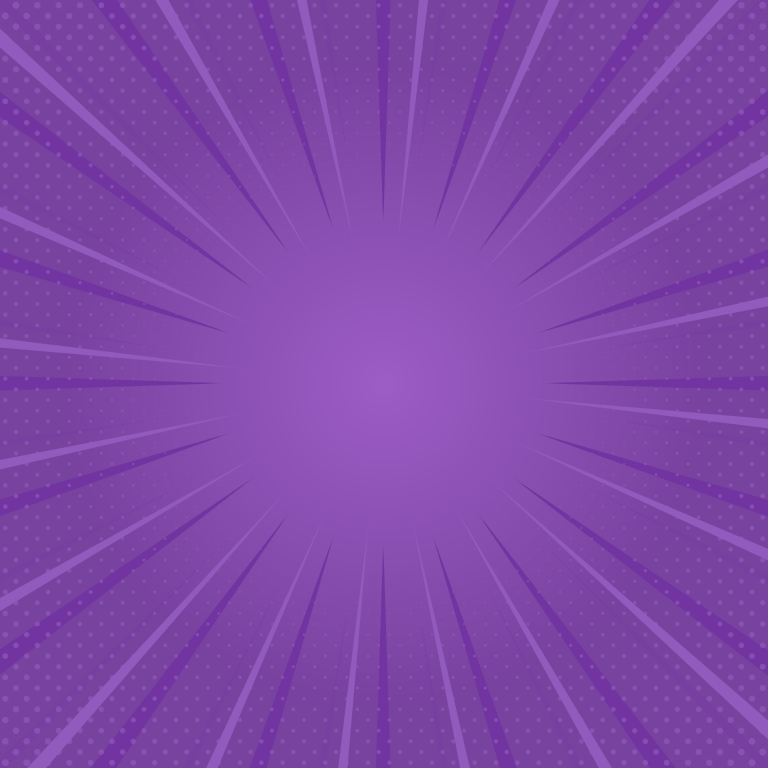
Reproduce this background procedurally as a three.js fragment shader.

```glsl
#define CENTER vec2(0.499, 0.501)
#define RAY_COUNT 20.0
#define GLOW_RADIUS 0.42
#define DARK_TIP 0.206
#define DARK_SPREAD 0.0325
#define LIGHT_TIP 0.178
#define LIGHT_SPREAD 0.0185
#define FAINT_TIP 0.28
#define DOT_CELL (1.0 / 36.0)
#define DOT_START 0.18
#define DOT_GROWTH 0.0088
#define EDGE 0.0014

varying vec2 vUv;

const vec3 GLOW_COLOR = vec3(0.612, 0.365, 0.775);
const vec3 BASE_COLOR = vec3(0.472, 0.257, 0.622);
const vec3 DARK_COLOR = vec3(0.442, 0.205, 0.632);
const vec3 LIGHT_COLOR = vec3(0.568, 0.352, 0.742);

// Repeated wedges that widen outward from a sharp tip; offset is in degrees
float rays(vec2 p, float offset, float tip, float spread) {
  float spacing = radians(360.0 / RAY_COUNT);
  float angle = atan(p.x, p.y) - radians(offset);
  angle = mod(angle + 0.5 * spacing, spacing) - 0.5 * spacing;
  vec2 local = length(p) * vec2(abs(sin(angle)), cos(angle));
  float halfWidth = max(spread * (local.y - tip), 0.0);
  float coverage = clamp((halfWidth - local.x) / EDGE + 0.5, 0.0, 1.0);
  return coverage * min(2.0 * halfWidth / EDGE, 1.0);
}

// One square lattice of round dots
float dotGrid(vec2 p, float radius) {
  vec2 cell = mod(p, DOT_CELL) - 0.5 * DOT_CELL;
  float coverage = clamp((radius - length(cell)) / EDGE + 0.5, 0.0, 1.0);
  return coverage * min(2.0 * radius / EDGE, 1.0);
}

// Two interleaved lattices whose dots grow away from the center
float halftone(vec2 uv) {
  float radius = max(distance(uv, CENTER) - DOT_START, 0.0) * DOT_GROWTH;
  vec2 shift = vec2(0.25 * DOT_CELL);
  return max(dotGrid(uv + shift, radius), dotGrid(uv - shift, radius));
}

void main() {
  vec2 p = vUv - CENTER;

  // Central glow
  float falloff = clamp(length(p) / GLOW_RADIUS, 0.0, 1.0);
  vec3 color = mix(GLOW_COLOR, BASE_COLOR, falloff);

  // Ray layers
  color = mix(color, DARK_COLOR, 0.2 * rays(p, 9.0, FAINT_TIP, 0.5 * DARK_SPREAD));
  color = mix(color, DARK_COLOR, rays(p, 0.0, DARK_TIP, DARK_SPREAD));
  color = mix(color, LIGHT_COLOR, rays(p, 6.0, LIGHT_TIP, LIGHT_SPREAD));

  // Halftone overlay
  color = mix(color, LIGHT_COLOR, 0.65 * halftone(vUv));

  gl_FragColor = vec4(color, 1.0);
}
```
